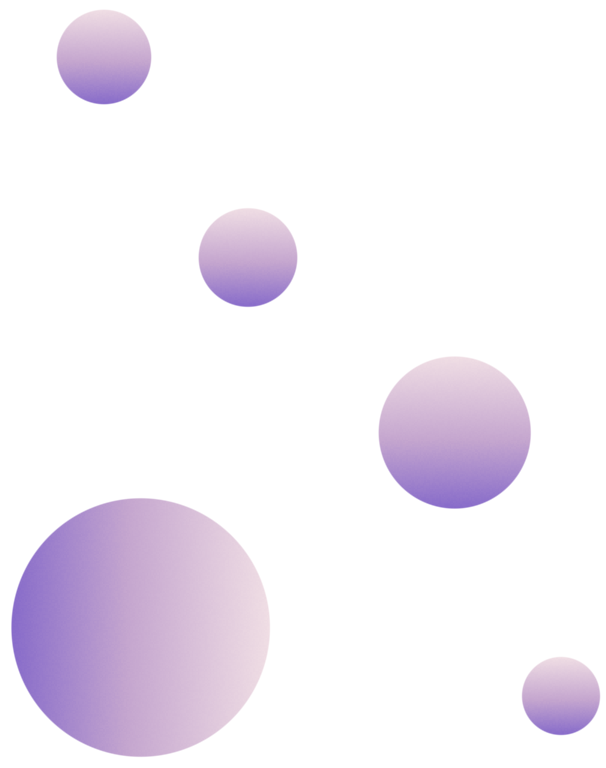
Give the GLSL for this background, as a Shadertoy shader.

```glsl
const vec3 PAPER = vec3(1.0);
const vec3 VIOLET = vec3(0.53, 0.42, 0.79);
const vec3 MAUVE = vec3(0.77, 0.65, 0.81);
const vec3 BLUSH = vec3(0.94, 0.87, 0.895);
const float MAUVE_STOP = 0.45;
const float GRAIN_CELLS = 512.0;
const float GRAIN_AMOUNT = 0.025;

// Centre x, centre y, radius, in canvas heights
const int DISC_COUNT = 5;
const vec3 DISCS[DISC_COUNT] = vec3[DISC_COUNT](
    vec3(0.1354, 0.9258, 0.0615),
    vec3(0.3229, 0.6647, 0.0642),
    vec3(0.5921, 0.4368, 0.0990),
    vec3(0.1832, 0.1829, 0.1683),
    vec3(0.7305, 0.0938, 0.0508));
const int SIDEWAYS_DISC = 3;

float hash(vec2 p) {
    p = fract(p * vec2(0.1031, 0.1137));
    p += dot(p, p.yx + 33.33);
    return fract((p.x + p.y) * p.x * 17.0);
}

vec3 discRamp(float t) {
    vec3 lower = mix(VIOLET, MAUVE, clamp(t / MAUVE_STOP, 0.0, 1.0));
    return mix(lower, BLUSH, clamp((t - MAUVE_STOP) / (1.0 - MAUVE_STOP), 0.0, 1.0));
}

void mainImage(out vec4 fragColor, in vec2 fragCoord) {
    vec2 uv = fragCoord / iResolution.y;
    float pixel = 1.0 / iResolution.y;
    float grain = (hash(floor(uv * GRAIN_CELLS)) - 0.5) * GRAIN_AMOUNT;
    vec3 color = PAPER;

    // Gradient discs with smooth rims
    for (int i = 0; i < DISC_COUNT; i++) {
        vec3 disc = DISCS[i];
        vec2 local = (uv - disc.xy) / disc.z;
        float along = i == SIDEWAYS_DISC ? local.x : local.y;
        float edge = length(uv - disc.xy) - disc.z;
        float cover = 1.0 - smoothstep(-pixel, pixel, edge);
        color = mix(color, discRamp(0.5 + 0.5 * along + grain), cover);
    }

    fragColor = vec4(color, 1.0);
}
```
